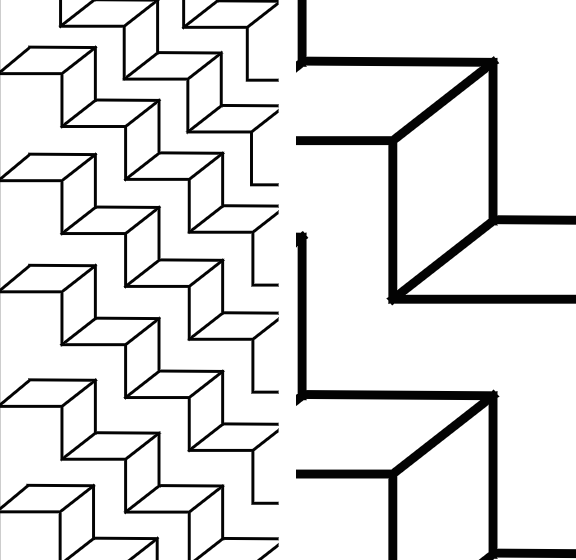
Left: the whole. Right: its middle third, enlarged.
Write a Shadertoy shader that draws this pattern.

```glsl
// Lengths are fractions of the canvas width, y runs down from the top
const int STAIRS = 7;
const int STEPS = 5;
const vec2 STEP = vec2(0.2273, 0.1888);
const vec2 DEPTH = vec2(0.1193, -0.0932);
const float FIRST_DEPTH = 0.112;
const vec2 START = vec2(-0.006, -0.4688);
const float PITCH = 0.3828;
const float HALF_LINE = 0.0053;
const float TOP_TILT = 0.0015;
const float RIGHT_EDGE = 0.995;
const float MARGIN_WIDTH = 0.002;
const vec3 PAPER = vec3(1.0);
const vec3 INK = vec3(0.01);
const vec3 MARGIN = vec3(0.65);

// Uneven spacing of the staircases around the regular pitch
const vec2 DRIFT[STAIRS] = vec2[STAIRS](
    vec2(-0.020, 0.0), vec2(-0.005, -0.0091), vec2(0.0, -0.0338),
    vec2(0.0, -0.0343), vec2(0.0, -0.0202), vec2(0.0, 0.0061),
    vec2(-0.0065, 0.0));

// Distance to a stroke with square caps
float stroke(vec2 p, vec2 a, vec2 b) {
    vec2 axis = b - a;
    float len = length(axis);
    vec2 dir = axis / len;
    vec2 q = p - 0.5 * (a + b);
    float along = abs(dot(q, dir)) - 0.5 * len;
    float across = abs(dot(q, vec2(-dir.y, dir.x)));
    return max(along, across) - HALF_LINE;
}

// One slanted tread with the riser below it, from its front left corner
float stairStep(vec2 p, int index) {
    vec2 front = vec2(STEP.x, 0.0);
    float d = stroke(p, vec2(0.0), front);
    if (index == STEPS - 1) return d;

    vec2 backLeft = vec2(index == 0 ? FIRST_DEPTH : DEPTH.x, DEPTH.y);
    vec2 backRight = front + DEPTH;
    d = min(d, stroke(p, vec2(0.0), backLeft));
    d = min(d, stroke(p, backLeft - vec2(0.0, TOP_TILT), backRight));
    d = min(d, stroke(p, front, backRight));
    d = min(d, stroke(p, front, STEP));
    return min(d, stroke(p, backRight, STEP + DEPTH));
}

float staircases(vec2 p) {
    float d = 1.0;
    for (int k = 0; k < STAIRS; k++) {
        vec2 origin = START + vec2(0.0, PITCH * float(k)) + DRIFT[k];
        for (int i = 0; i < STEPS; i++) {
            d = min(d, stairStep(p - origin - STEP * float(i), i));
        }
    }
    return d;
}

void mainImage(out vec4 fragColor, in vec2 fragCoord) {
    float pixel = 1.0 / iResolution.x;
    vec2 p = vec2(fragCoord.x, iResolution.y - fragCoord.y) * pixel;

    // Narrow edge line on the left
    float edge = clamp(0.5 + (MARGIN_WIDTH - p.x) / pixel, 0.0, 1.0);
    vec3 color = mix(PAPER, MARGIN, edge);

    // Strokes, cut off just before the right edge
    float d = max(staircases(p), p.x - RIGHT_EDGE);
    float coverage = clamp(0.5 - d / pixel, 0.0, 1.0);
    fragColor = vec4(mix(color, INK, coverage), 1.0);
}
```
